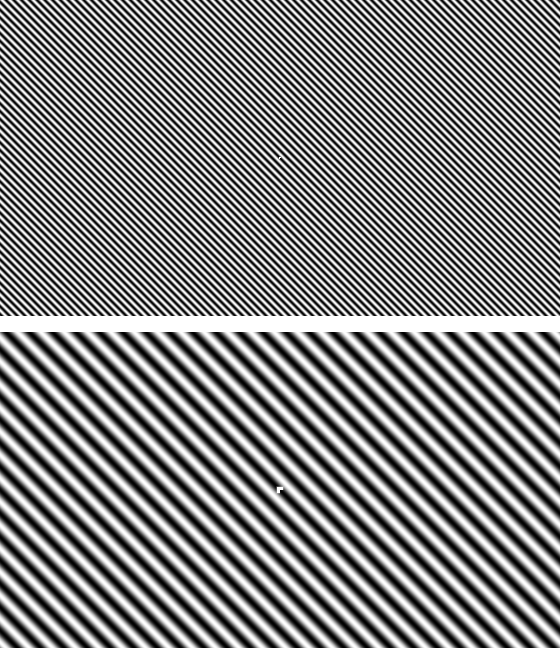
Top: the whole. Bottom: its middle third, enlarged.
Reproduce this pattern procedurally as a WebGL 1 fragment shader.

```glsl
precision highp float;
// Fine diagonal sine-wave stripes in black and white, with a tiny notched white speck at the centre.

uniform vec2 u_resolution;

#define REPEATS vec2(72.0, 40.5)  // stripes across and down the canvas
#define PHASE 0.5                 // wave offset at the centre, in cycles
#define DARK vec3(0.0)
#define LIGHT vec3(1.0)
#define SPECK_HALF 0.0035         // half side of the speck, in canvas heights

const float TAU = 6.2831853;

// Smooth brightness wave, falling to the right along each stripe
float stripeWave(vec2 uv) {
  float cycles = dot(uv, REPEATS) + PHASE;
  return 0.5 + 0.5 * cos(TAU * fract(cycles));
}

// Signed distance to a square
float squareDistance(vec2 p, float halfSide) {
  vec2 d = abs(p) - halfSide;
  return length(max(d, 0.0)) + min(max(d.x, d.y), 0.0);
}

// Square speck with its lower right quarter cut away
float speckMask(vec2 p, float pixel) {
  float square = squareDistance(p, SPECK_HALF);
  float notch = max(-p.x, p.y);
  float d = max(square, -notch);
  return 1.0 - smoothstep(-0.5 * pixel, 0.5 * pixel, d);
}

void main() {
  // Centred coordinates: uv spans one canvas, p is in canvas heights
  vec2 uv = gl_FragCoord.xy / u_resolution - 0.5;
  vec2 p = uv * vec2(u_resolution.x / u_resolution.y, 1.0);
  float pixel = 1.0 / u_resolution.y;

  vec3 color = mix(DARK, LIGHT, stripeWave(uv));
  color = mix(color, LIGHT, speckMask(p, pixel));
  gl_FragColor = vec4(color, 1.0);
}
```
